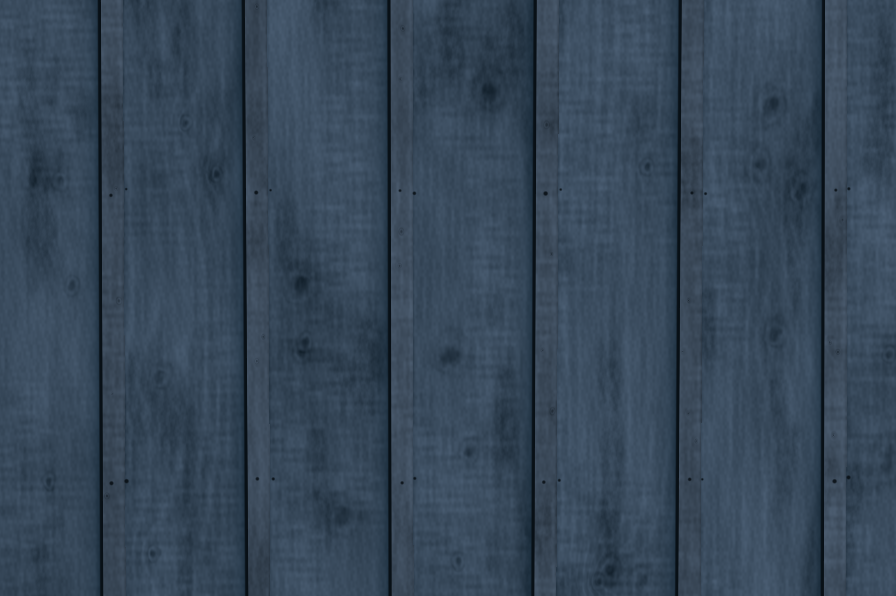
Write a WebGL 2 fragment shader that draws this texture.

```glsl
#version 300 es
precision highp float;

uniform vec2 u_resolution;
out vec4 fragColor;

// Layout, in units of the canvas height
const float PITCH = 0.2424;
const float FIRST_EDGE = 0.1706;
const float BATTEN_WIDTH = 0.038;
const float TILT = 0.006;
const float GAP_WIDTH = 0.0045;
const float SHADOW_REACH = 0.013;
const float NAIL_RADIUS = 0.0034;
const vec2 NAIL_ROWS = vec2(0.195, 0.678);
const vec2 NAIL_COLUMNS = vec2(0.0175, 0.0415);

// Surface
const int KNOTS = 4;
const float BASE_TONE = 0.78;
const float BLOTCH = 0.50;
const float FIBRE = 0.19;
const float SAW_MARKS = 0.24;
const float PORES = 0.14;
const float SCUFF = 0.36;
const float FIGURE = 0.13;

// Colours
const vec3 GAP_COLOR = vec3(0.025, 0.050, 0.070);
const vec3 SHADOW_COLOR = vec3(0.055, 0.135, 0.195);
const vec3 DEEP_PAINT = vec3(0.085, 0.150, 0.205);
const vec3 LIGHT_PAINT = vec3(0.275, 0.355, 0.440);
const vec3 WORN_GREY = vec3(0.255, 0.305, 0.365);

float hash(vec2 p) {
    return fract(sin(dot(p, vec2(127.1, 311.7))) * 43758.5453);
}

float noise(vec2 p) {
    vec2 i = floor(p), f = fract(p);
    f = f * f * (3.0 - 2.0 * f);
    return mix(mix(hash(i), hash(i + vec2(1, 0)), f.x),
               mix(hash(i + vec2(0, 1)), hash(i + vec2(1, 1)), f.x), f.y);
}

float fbm(vec2 p) {
    float sum = 0.0, gain = 0.5;
    for (int i = 0; i < 4; i++) {
        sum += gain * noise(p);
        p = p * 2.03 + 17.3;
        gain *= 0.5;
    }
    return sum / 0.9375;
}

// Returns grain bend (x) and darkening (y) of the knots on one plank
vec2 knots(vec2 p, float plank, float left, float width) {
    vec2 total = vec2(0.0);
    for (int i = 0; i < KNOTS; i++) {
        vec2 key = vec2(plank, float(i) * 3.7 + 1.0);
        vec2 center = vec2(left + width * mix(0.15, 0.85, hash(key)), hash(key + 5.3));
        float radius = width * mix(0.04, 0.13, pow(hash(key + 9.1), 2.0));
        vec2 q = (p - center) * vec2(1.0, 0.75) / radius;
        float d = length(q + 0.5 * (noise(p * 70.0 + plank) - 0.5));
        float core = 1.0 - smoothstep(0.2, 0.8, d);
        float rim = exp(-pow((d - 1.2) * 4.0, 2.0));
        float halo = exp(-d * 0.55) * noise(p * vec2(45.0, 30.0) + plank);
        total += vec2(exp(-d * 0.4), 0.35 * core + 0.13 * rim + 0.3 * halo);
    }
    return total;
}

// Paint brightness from 0 to 1 over sawn wood
float woodTone(vec2 p, float plank, float left, float width) {
    vec2 q = p + vec2(plank * 3.17, plank * 1.73);
    float character = hash(vec2(plank, 8.0));
    vec2 knot = knots(p, plank, left, width);
    float tone = BASE_TONE + 0.10 * (hash(vec2(plank, 2.0)) - 0.5);
    tone += BLOTCH * (fbm(q * vec2(10.0, 4.0)) - 0.5);
    tone += FIBRE * (noise(q * vec2(190.0, 13.0)) - 0.5);
    float sawn = smoothstep(0.25, 0.7, noise(q * vec2(12.0, 3.0)));
    tone += SAW_MARKS * sawn * (noise(q * vec2(28.0, 125.0)) - 0.5);
    tone += PORES * (noise(q * vec2(260.0, 170.0)) - 0.5);
    // Grain contours that flow around the knots
    float rings = p.x * 210.0 + 16.0 * noise(q * vec2(9.0, 2.2)) + 14.0 * knot.x;
    tone += FIGURE * character * (pow(0.5 + 0.5 * sin(rings), 3.0) - 0.3);
    // Dark scuffs where the saw left the wood rough
    float patchMask = smoothstep(0.52, 0.75, fbm(q * vec2(15.0, 4.5) + 31.0));
    float roughness = fbm(q * vec2(120.0, 60.0));
    tone -= SCUFF * patchMask * mix(0.3, 1.3, roughness);
    return tone - knot.y;
}

void main() {
    vec2 p = gl_FragCoord.xy / u_resolution.y;
    float px = 1.0 / u_resolution.y;

    // Board and batten repeat, each edge slightly out of plumb
    float lean = TILT * (p.y - 0.5) * sin(p.x * 4.3);
    float s = (p.x + lean - FIRST_EDGE) / PITCH;
    float id = floor(s);
    float x = fract(s) * PITCH;
    float batten = 1.0 - step(BATTEN_WIDTH, x);
    float plank = id * 2.0 + batten + 20.0;
    float left = BATTEN_WIDTH * (1.0 - batten);
    float width = mix(PITCH - BATTEN_WIDTH, BATTEN_WIDTH, batten);
    float tone = woodTone(vec2(x, p.y), plank, left, width);

    // Seam and lit edges of the batten
    float seam = x - BATTEN_WIDTH;
    tone -= 0.16 * exp(-pow(seam / 0.0022, 2.0));
    tone += 0.08 * exp(-pow((seam + 0.005) / 0.003, 2.0));
    tone += 0.10 * exp(-x / 0.003);
    vec3 color = mix(DEEP_PAINT, LIGHT_PAINT, clamp(tone, -0.2, 1.2));
    float wear = 0.25 + 0.4 * batten;
    color = mix(color, WORN_GREY * (0.55 + 0.55 * tone), wear);

    // Nails in two rows beside each batten
    for (int i = 0; i < 4; i++) {
        vec2 cell = vec2(i % 2, i / 2);
        vec2 nail = vec2(mix(NAIL_COLUMNS.x, NAIL_COLUMNS.y, cell.x), mix(NAIL_ROWS.x, NAIL_ROWS.y, cell.y));
        vec2 key = cell + id * 2.3;
        nail += 0.012 * (vec2(hash(key), hash(key + 4.0)) - 0.5) * vec2(0.4, 1.0);
        float d = length(vec2(x, p.y) - nail) - NAIL_RADIUS * mix(0.5, 1.0, hash(key + 7.0));
        color = mix(color, GAP_COLOR, 0.85 * (1.0 - smoothstep(-px, px, d)));
    }

    // Soft shadow and dark gap left of the next batten
    float toEdge = PITCH - x;
    color = mix(color, SHADOW_COLOR, 0.85 * exp(-toEdge / SHADOW_REACH));
    float gap = 1.0 - smoothstep(GAP_WIDTH - px, GAP_WIDTH + px, toEdge);
    gap = max(gap, 1.0 - smoothstep(0.0, px, x));
    color = mix(color, GAP_COLOR, 0.9 * gap);
    fragColor = vec4(color, 1.0);
}
```
